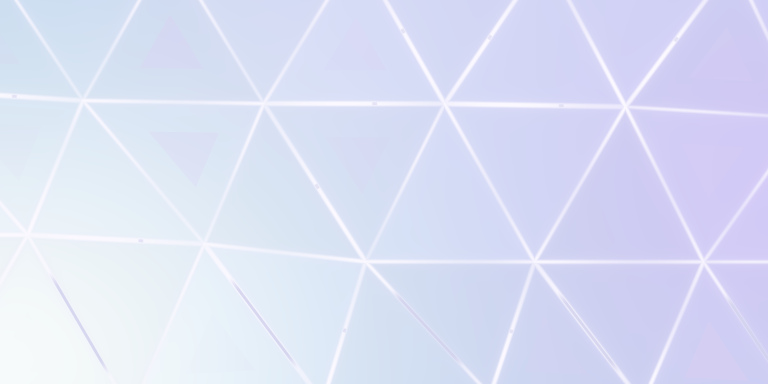
This background is drawn by a Shadertoy shader. Its source:

```glsl
// Pale sky-to-lavender wall of large triangular panels with glowing white seams.

float hash(vec3 v) {
    return fract(sin(dot(v, vec3(12.99, 78.23, 37.72))) * 4375.5);
}

// Lattice corner in canvas heights; each row bends in its own way.
vec2 node(float row, float i) {
    if (row < 0.5) return vec2(0.44 + 0.49 * i, 1.138 - 0.0026 * (i + 1.0) * (i + 1.0));
    if (row < 1.5) {
        float c = i - 1.5;
        return vec2(0.216 + 0.471 * i, 0.73 - 0.0024 * c * c * c);
    }
    if (row < 2.5) return vec2(0.072 + 0.44 * i + 0.02 * exp(-6.0 * (i - 1.0) * (i - 1.0)),
                               0.388 - 0.07 * smoothstep(0.3, 2.1, i));
    return vec2(-0.156 + 0.4635 * i + 0.07 * sin(i - 0.5),
                -0.052 - 0.023 * cos(1.4 * (i - 0.7)));
}

float side(vec2 p, vec2 a, vec2 b) {
    vec2 e = normalize(b - a);
    return dot(p - a, vec2(-e.y, e.x));
}

float inset(vec2 p, vec2 a, vec2 b, vec2 c) {
    return min(side(p, a, b), min(side(p, b, c), side(p, c, a)));
}

// 0 on the panel border, 1 at its centre.
float panelDepth(vec2 p, vec2 a, vec2 b, vec2 c) {
    return inset(p, a, b, c) / inset((a + b + c) / 3.0, a, b, c);
}

// Distance to a segment, and position along it.
vec2 segment(vec2 p, vec2 a, vec2 b) {
    vec2 e = b - a;
    float t = clamp(dot(p - a, e) / dot(e, e), 0.0, 1.0);
    return vec2(length(p - a - e * t), t);
}

vec3 background(vec2 p, float haze) {
    vec3 col = mix(vec3(0.745, 0.845, 0.935), vec3(0.795, 0.815, 0.945),
                   smoothstep(0.2, 1.8, p.x + 0.35 * (p.y - 0.5)));
    vec2 violet = (p - vec2(2.05, 0.55)) * vec2(1.7, 1.9);
    col = mix(col, vec3(0.82, 0.78, 0.965), 0.9 * exp(-dot(violet, violet)));
    vec2 bloom = (p - vec2(0.85, 1.0)) * vec2(1.5, 2.2);
    col = mix(col, vec3(0.85, 0.85, 0.965), 0.6 * exp(-dot(bloom, bloom)));
    return mix(col, vec3(0.965, 0.98, 0.98), haze);
}

void mainImage(out vec4 fragColor, in vec2 fragCoord) {
    vec2 p = fragCoord / iResolution.y;
    p.x *= 2.0 * iResolution.y / iResolution.x;
    float px = 1.0 / iResolution.y;

    vec2 corner = (p - vec2(0.0, 0.06)) * vec2(1.0, 1.3);
    float haze = exp(-dot(corner, corner));
    vec3 col = background(p, haze);

    float glow = 0.0, core = 0.0, wear = 0.0;
    for (float row = 0.0; row < 3.0; row++) {
        for (float i = -1.0; i < 6.0; i++) {
            vec2 a = node(row, i), right = node(row, i + 1.0);
            vec2 downL = node(row + 1.0, i), downR = node(row + 1.0, i + 1.0);

            // Panels: slight tint per face, faint inner triangle on some
            for (float k = 0.0; k < 2.0; k++) {
                float depth = k < 0.5 ? panelDepth(p, a, downL, downR)
                                      : panelDepth(p, a, downR, right);
                float face = smoothstep(0.0, 0.05, depth);
                col += face * 0.02 * (hash(vec3(row, i, k)) - 0.5);
                float marked = 1.0 - abs(mod(row, 2.0) - k);
                float strength = marked * (0.5 + 0.5 * cos(1.6 * i)) * (1.0 - haze);
                float inner = smoothstep(0.66 - px * 5.0, 0.66 + px * 5.0, depth);
                col = mix(col, vec3(0.86, 0.81, 0.95), 0.45 * strength * inner);
            }

            // Seams: three edges leave every corner
            for (float k = 0.0; k < 3.0; k++) {
                vec2 b = k < 0.5 ? right : (k < 1.5 ? downL : downR);
                vec2 s = segment(p, a, b);
                float h = hash(vec3(i, row, k + 3.0));
                float light = 0.78 + 0.22 * sin(s.y * 5.0 + h * 6.28);
                light *= 0.75 + 0.25 * smoothstep(0.0, 0.4, h);
                float halfWidth = 0.0045 + 0.0022 * h;
                float line = 1.0 - smoothstep(halfWidth - 0.002 - px, halfWidth + 0.001 + px, s.x);
                core = max(core, line * light);
                glow = max(glow, light * exp(-s.x / 0.013));

                // Dull stretches on the lowest slanting seams, small specks elsewhere
                float dull = step(1.5, row) * step(1.5, k)
                           * smoothstep(0.2, 0.3, s.y) * smoothstep(0.8, 0.7, s.y);
                float speck = step(0.55, h) * smoothstep(0.018, 0.008, abs(s.y - 0.25 - 0.4 * h));
                float strip = 1.0 - smoothstep(0.002, 0.003 + px, s.x);
                wear = max(wear, strip * max(0.75 * dull, 0.45 * speck));
            }
        }
    }
    col = mix(col, vec3(0.93, 0.91, 0.99), 0.42 * glow);
    col = mix(col, vec3(0.985, 0.975, 1.0), core);
    col = mix(col, vec3(0.80, 0.80, 0.92), wear);
    fragColor = vec4(col, 1.0);
}
```
